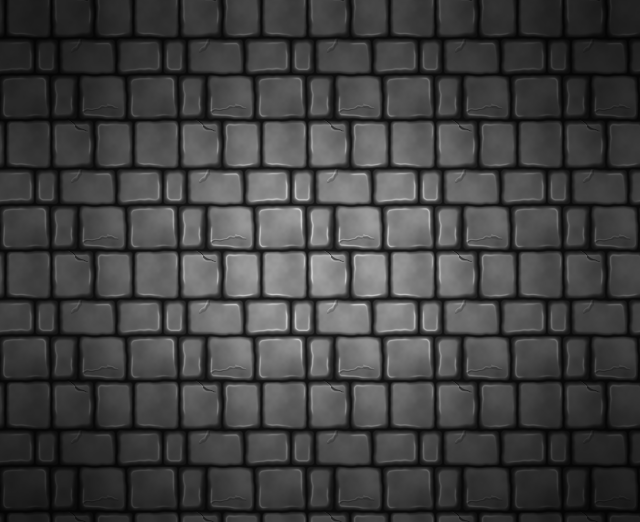
A Shadertoy shader for this texture:

```glsl
// Grey hand-painted stone wall: a block of three rows with three stones each,
// repeated 5 x 4 times. Stones are warped rounded boxes with bevels, broken bright
// rims, mottling and cracks, under a soft wrapping vignette.

#define REPEATS vec2(5.0, 4.0)
#define PHASE vec2(0.612, 0.129)
#define JOINT_HALF 0.005
#define CORNER 0.030
#define WARP 0.012
#define JOINT_TONE 0.09
#define BEVEL_SHADE 0.36
#define FACE_TONE 0.56
#define RIM_TONE 0.25
#define VIGNETTE 0.80

const float PI = 3.14159;

float hash(vec2 c) {
    vec3 q = fract(c.xyx * vec3(0.1031, 0.1030, 0.0973));
    q += dot(q, q.yzx + 33.33);
    return fract((q.x + q.y) * q.z);
}

// Value noise over the unit block, wrapping after 'period' lattice cells
float noise(vec2 p, float period) {
    p *= period;
    vec2 i = floor(p), f = fract(p);
    f = f * f * (3.0 - 2.0 * f);
    vec2 a = mod(i, period), b = mod(i + 1.0, period);
    return mix(mix(hash(a), hash(vec2(b.x, a.y)), f.x),
               mix(hash(vec2(a.x, b.y)), hash(b), f.x), f.y);
}

float fbm(vec2 p, float period) {
    float sum = 0.0, amp = 0.53;
    for (int k = 0; k < 4; k++) {
        sum += amp * noise(p, period);
        period *= 2.0;
        amp *= 0.5;
    }
    return sum;
}

// Start, end and index of the third of [0,1] that holds x
vec3 span(float x, vec2 cuts) {
    if (x < cuts.x) return vec3(0.0, cuts.x, 0.0);
    if (x < cuts.y) return vec3(cuts, 1.0);
    return vec3(cuts.y, 1.0, 2.0);
}

float roundBox(vec2 p, vec2 halfSize, float r) {
    vec2 q = abs(p) - halfSize + r;
    return length(max(q, 0.0)) + min(max(q.x, q.y), 0.0) - r;
}

// Tapering stroke from a to b, wrapped to the block
float stroke(vec2 p, vec2 a, vec2 b, float aa) {
    vec2 q = fract(p - a + 0.5) - 0.5, ab = b - a;
    float t = clamp(dot(q, ab) / dot(ab, ab), 0.0, 1.0);
    float width = mix(0.006, 0.001, t);
    return 1.0 - smoothstep(width - 0.5 * aa, width + 0.8 * aa, length(q - ab * t));
}

// Dark split from the top edge of a square stone
float cracks(vec2 p, float aa) {
    return max(stroke(p, vec2(0.66, 0.055), vec2(0.71, 0.10), aa),
               stroke(p, vec2(0.71, 0.10), vec2(0.81, 0.13), aa));
}

// Pale chipped ridges
float creases(vec2 p, float aa) {
    float c = stroke(p, vec2(0.76, 0.435), vec2(0.645, 0.50), aa);
    c = max(c, stroke(p, vec2(0.76, 0.985), vec2(0.94, 0.925), aa));
    return max(c, stroke(p, vec2(0.94, 0.925), vec2(1.01, 0.95), aa));
}

// Brightness of the wall at p; y runs downwards, one block per unit
float wall(vec2 p, float aa) {
    vec2 wobble = vec2(noise(p, 9.0), noise(p + 0.37, 9.0)) - 0.5;
    wobble += 0.4 * (vec2(noise(p, 27.0), noise(p + 0.61, 27.0)) - 0.5);
    vec2 w = p + WARP * wobble;

    // Row, then stone within the row: x start and two cuts
    w.y = fract(w.y - 0.048);
    vec3 row = span(w.y, vec2(0.374, 0.653));
    vec3 joints = row.z < 0.5 ? vec3(0.156, 0.357, 0.694)
                : row.z < 1.5 ? vec3(0.020, 0.364, 0.551)
                              : vec3(0.102, 0.405, 0.622);
    w.x = fract(w.x - joints.x);
    vec3 col = span(w.x, joints.yz);
    vec2 id = vec2(col.z, row.z) + 3.0;

    // Stone outline, and a slightly slanted face inside it
    vec2 local = w - 0.5 * vec2(col.x + col.y, row.x + row.y);
    vec2 halfSize = 0.5 * vec2(col.y - col.x, row.y - row.x) - JOINT_HALF;
    float inset = -roundBox(local, halfSize, CORNER);
    float bevel = mix(0.024, 0.040, hash(id + 13.0)) + 0.014 * (noise(p, 8.0) - 0.5);
    vec2 slant = vec2(0.06, 0.04) * (vec2(hash(id), hash(id + 7.0)) - 0.5);
    float rimDist = -roundBox(local + local.yx * slant, halfSize - bevel, 0.025);

    // Mottled face with shaded bevel
    float mottle = 0.74 + 0.52 * fbm(p, 5.0) + 0.10 * (hash(id + 21.0) - 0.5);
    float tone = FACE_TONE * mottle;
    tone *= mix(BEVEL_SHADE, 1.0, smoothstep(-0.034, 0.012, rimDist));
    tone *= 1.0 - 0.25 * local.y;

    // Bright broken rim with a soft glow
    float rimWidth = 0.005 + 0.25 * aa;
    float rim = exp(-rimDist * rimDist / (rimWidth * rimWidth));
    float glow = exp(-abs(rimDist) / 0.02);
    float broken = 0.10 + 0.90 * smoothstep(0.32, 0.75, noise(p + 0.19, 9.0));
    tone += broken * (RIM_TONE * rim + 0.05 * glow);

    // Cracks with a lit lower lip, ridges with a shaded one
    vec2 jagged = p + 0.05 * wobble, lip = vec2(0.0, 0.013);
    tone += 0.08 * cracks(jagged - lip, aa) + 0.13 * creases(jagged, aa);
    tone *= 1.0 - 0.5 * cracks(jagged, aa) - 0.22 * creases(jagged - lip, aa);
    return mix(JOINT_TONE, tone, smoothstep(-0.6 * aa, 0.6 * aa + 0.006, inset));
}

void mainImage(out vec4 fragColor, in vec2 fragCoord) {
    vec2 centred = fragCoord / iResolution.xy - 0.5;
    vec2 p = fract(centred * REPEATS * vec2(1.0, -1.0) + PHASE);
    // Vignette is flat at the borders so that it wraps
    vec2 falloff = pow(abs(sin(PI * centred)), vec2(2.8));
    float light = exp(-VIGNETTE * (falloff.x + falloff.y));
    fragColor = vec4(vec3(wall(p, REPEATS.y / iResolution.y) * light), 1.0);
}
```
